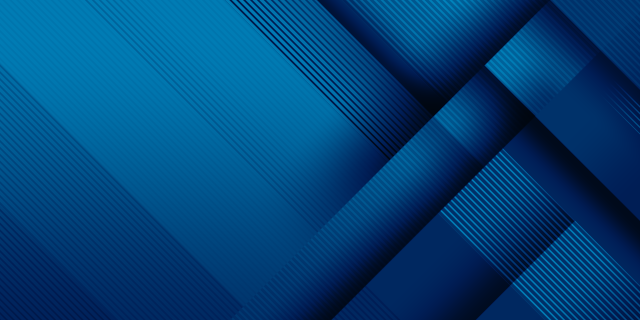
Write a Shadertoy shader that draws this background.

```glsl
// Crossing diagonal panels in deep blue with fine parallel lines and soft shadows.

// Antialiased step at a diagonal edge
float side(float edge, float t) {
    float soft = 1.2 / iResolution.y;
    return smoothstep(-soft, soft, t - edge);
}

// Mask of a strip between two edges
float strip(float lo, float hi, float t) {
    return side(lo, t) - side(hi, t);
}

// Repeated thin lines, width as a share of the period
float lines(float t, float width) {
    float period = 0.0215;
    float soft = 0.9 / (iResolution.y * period);
    float d = abs(fract(t / period) - 0.5);
    return 1.0 - smoothstep(0.5 * width - soft, 0.5 * width + soft, d);
}

// Multiplier that falls to dark from start to end
float shade(float start, float end, float t, float depth) {
    return 1.0 - depth * smoothstep(start, end, t);
}

// Blue palette driven by a single tone
vec3 blueTone(float tone) {
    tone = max(tone, 0.0);
    return vec3(0.0, tone, tone + 0.22 * smoothstep(-0.01, 0.125, tone));
}

// Wide panel on the left with layered line bands
float leftPanel(float base, float a, float b) {
    float tone = base - 0.04 * (1.0 - side(-0.195, a));
    tone -= 0.03 * (1.0 - side(-0.638, a));
    float depth = 0.06 + 0.16 * side(0.26, a) * (1.0 - smoothstep(0.26, 0.5, a));
    depth += 0.18 * (1.0 - side(-0.195, a)) + 0.12 * (1.0 - side(-0.638, a));
    depth = mix(depth, 0.85 - 0.4 * smoothstep(0.74, 0.95, a), side(0.703, a));
    tone *= 1.0 - depth * lines(a, 0.36);
    tone *= shade(0.72, 1.02, a, 0.25 + 0.35 * smoothstep(0.9, 1.6, b));
    return tone * shade(1.36, 1.74, b, 0.85 * smoothstep(0.05, 0.75, a));
}

// Panel at the top, lit in its middle
float topPanel(float a, float b) {
    float tone = 0.05 + 0.29 * smoothstep(0.99, 1.2, a);
    tone += 0.08 * smoothstep(1.2, 1.5, a);
    tone += 0.14 * (lines(a, 0.4) - 0.2) * side(1.07, a);
    return tone * shade(1.40, 1.72, b, 0.92);
}

// Rising band that crosses the middle
float middleBand(float base, float a, float b) {
    float low = 0.92 * base * shade(0.75, 0.99, a, 0.4);
    float centre = 0.36 * shade(1.02, 1.31, a, 0.88);
    float high = 0.42 * shade(1.42, 1.73, a, 0.88);
    float tone = mix(low, centre, side(0.99, a));
    tone = mix(tone, high, side(1.31, a));
    tone = mix(tone, 0.20, side(1.72, a));
    tone *= 1.0 + 0.26 * (lines(a, 0.4) - 0.4);
    float depth = mix(0.9, 0.6, side(1.31, a)) * (1.0 - smoothstep(1.4, 1.6, a));
    return tone * shade(1.78, 2.04, b, depth);
}

// Dark panels at the lower right
float lowerPanels(float a, float b) {
    float nearFall = shade(2.16, 2.50, b, 0.82);
    float farFall = shade(2.65, 3.00, b, 0.60);
    float fall = mix(nearFall, farFall, side(2.487, b));

    float navy = 0.14 * fall;
    navy *= 1.0 - 0.3 * lines(a, 0.4) * (1.0 - side(0.26, a));
    float ruled = 0.17 * fall + 0.32 * lines(a, 0.32) * (0.35 + 0.65 * fall);
    float shadow = mix(0.13, 0.02, smoothstep(1.107, 1.29, a));

    float right = 0.18 * shade(1.47, 1.73, a, 0.75) * shade(2.2, 2.6, b, 0.45);
    right += 0.22 * lines(a, 0.25) * strip(1.58, 1.67, a) * smoothstep(2.15, 2.4, b);
    float corner = 0.20 * shade(1.9, 2.4, b, 0.35);
    corner *= 1.0 + 0.35 * (lines(a, 0.4) - 0.4);

    float tone = mix(navy, ruled, side(0.703, a));
    tone = mix(tone, shadow, side(1.107, a));
    tone = mix(tone, right, side(1.31, a));
    return mix(tone, corner, side(1.72, a));
}

void mainImage(out vec4 fragColor, in vec2 fragCoord) {
    vec2 p = fragCoord / iResolution.y;
    float a = p.x + p.y - 1.0; // across the falling edges
    float b = p.x - p.y + 1.0; // across the rising edges
    float base = mix(0.18, 0.48, smoothstep(-0.1, 0.9, p.y));

    // Stack the panels from left to right
    float tone = mix(leftPanel(base, a, b), topPanel(a, b), side(0.99, a));
    tone = mix(tone, middleBand(base, a, b), side(1.719, b));
    tone = mix(tone, lowerPanels(a, b), side(2.036, b));
    fragColor = vec4(blueTone(0.02 + 0.97 * tone), 1.0);
}
```
